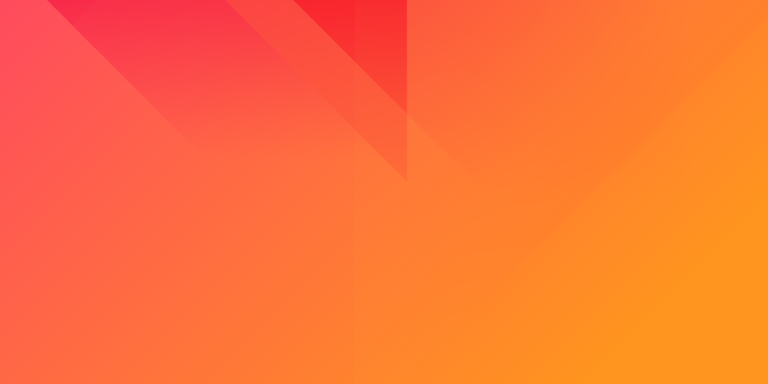
This background is drawn by a Shadertoy shader. Its source:

```glsl
// Warm coral-to-orange gradient with translucent folded panels along the top.

#define CORAL    vec3(1.00, 0.294, 0.369)
#define AMBER    vec3(1.00, 0.635, 0.075)
#define CRIMSON  vec3(0.96, 0.098, 0.255)
#define SCARLET  vec3(0.97, 0.130, 0.190)
#define DEEP_RED vec3(0.97, 0.098, 0.160)
#define FOLD_LEFT   0.122   // where each diagonal fold meets the top edge
#define FOLD_MIDDLE 0.587
#define FOLD_RIGHT  0.763
#define CREASE_X    0.924   // upright crease
#define PANEL_X     1.060   // upright panel edge

// Antialiased step: 0 below the edge, 1 above it.
float side(float edge, float v) {
    float w = 1.0 / iResolution.y;
    return smoothstep(-w, w, v - edge);
}

// Linear fade from 1 at zero to 0 at the given length.
float fade(float v, float len) {
    return clamp(1.0 - v / len, 0.0, 1.0);
}

void mainImage(out vec4 fragColor, in vec2 fragCoord) {
    // x runs 0..2 on a 2:1 canvas; depth is measured down from the top
    vec2 p = fragCoord / iResolution.y;
    float depth = 1.0 - p.y;
    float falling = p.x - depth;
    float rising = p.x + depth;

    // Base gradient
    vec3 col = mix(CORAL, AMBER, min(rising / 3.0, 0.84));

    // Fold and panel masks
    float pastLeft = side(FOLD_LEFT, falling);
    float pastMiddle = side(FOLD_MIDDLE, falling);
    float pastRight = side(FOLD_RIGHT, falling);
    float pastCrease = side(CREASE_X, p.x);
    float pastPanel = side(PANEL_X, p.x);

    // Crimson band between the left and middle folds
    float corner = 1.0 + 0.12 * (1.0 - side(0.253, rising));
    float band = pastLeft * (1.0 - pastMiddle) * corner;
    col = mix(col, CRIMSON, 0.60 * band * pow(fade(depth, 0.42), 1.2));

    // Narrow strip ending in a point at the panel edge
    float strip = pastMiddle * (1.0 - pastRight) * (1.0 - pastPanel);
    col = mix(col, SCARLET, strip * (0.40 - 0.53 * min(depth, 0.6)));

    // Deep red triangle against the panel edge
    float triangle = pastRight * (1.0 - pastPanel) * (1.0 - 0.06 * pastCrease);
    col = mix(col, DEEP_RED, 0.83 * triangle * fade(depth, 0.60));

    // Soft shade to the right of the panel
    float shade = pastRight * pastPanel * fade(p.x - PANEL_X, 0.75);
    col = mix(col, SCARLET, 0.29 * shade * fade(depth, 0.52));

    // Faint crease light and a broad rising diagonal shadow
    col.g += 0.010 * pastCrease * fade(p.x - CREASE_X, 0.35);
    float ridge = smoothstep(1.70, 2.02, rising) * (1.0 - smoothstep(2.02, 2.07, rising));
    col.g -= 0.018 * ridge * smoothstep(1.15, 1.45, p.x);

    fragColor = vec4(clamp(col, 0.0, 1.0), 1.0);
}
```
